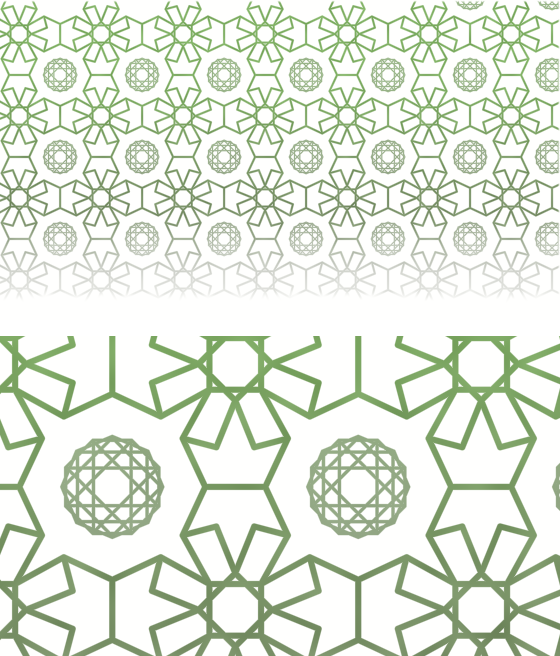
Top: the whole. Bottom: its middle third, enlarged.
Write a Shadertoy shader that draws this pattern.

```glsl
// Green lattice of eight-petal rosettes and star medallions, fading to white at the bottom.

const float TAU = 6.2831853;

float segment(vec2 p, vec2 a, vec2 b) {
    vec2 pa = p - a, ba = b - a;
    return length(pa - ba * clamp(dot(pa, ba) / dot(ba, ba), 0.0, 1.0));
}

vec2 hashGradient(vec2 cell) {
    float h = fract(sin(dot(cell, vec2(127.1, 311.7))) * 43758.5);
    return vec2(cos(TAU * h), sin(TAU * h));
}

float gradientNoise(vec2 p) {
    vec2 i = floor(p), f = p - i, u = f * f * (3.0 - 2.0 * f);
    vec2 e = vec2(1.0, 0.0);
    float low = mix(dot(hashGradient(i), f), dot(hashGradient(i + e), f - e), u.x);
    float high = mix(dot(hashGradient(i + e.yx), f - e.yx), dot(hashGradient(i + 1.0), f - 1.0), u.x);
    return mix(low, high, u.y);
}

// Outline of an eight-pointed polygon joining every skip-th vertex
float starPolygon(vec2 p, float radius, float skip, float turn) {
    float d = 1.0;
    for (int i = 0; i < 8; i++) {
        float a = TAU * (float(i) + turn) / 8.0, b = a + TAU * skip / 8.0;
        d = min(d, segment(p, radius * vec2(cos(a), sin(a)), radius * vec2(cos(b), sin(b))));
    }
    return d;
}

// Petals, central star and bridges, folded into one eighth of a cell
float rosette(vec2 p) {
    p = abs(p);
    if (p.y > p.x) p = p.yx;
    vec2 axisNotch = vec2(0.149, 0.0), diagonalNotch = vec2(0.105);
    vec2 nearTip = vec2(0.339, 0.077), farTip = vec2(0.303, 0.214);
    vec2 bridgeEnd = vec2(0.5, 0.122);
    float d = segment(p, vec2(0.105, 0.0), diagonalNotch);
    d = min(d, segment(p, axisNotch, vec2(0.0745)));
    d = min(d, segment(p, axisNotch, nearTip));
    d = min(d, segment(p, diagonalNotch, farTip));
    d = min(d, segment(p, nearTip, farTip));
    d = min(d, segment(p, farTip, bridgeEnd));
    return min(d, segment(p, bridgeEnd, vec2(0.5, 0.0)));
}

float medallion(vec2 p) {
    float d = starPolygon(p, 0.205, 1.0, 0.0);
    d = min(d, starPolygon(p, 0.205, 1.0, 0.5));
    d = min(d, starPolygon(p, 0.2, 2.0, 0.0));
    return min(d, starPolygon(p, 0.2, 3.0, 0.5));
}

float stroke(float d, float halfWidth, float blur) {
    return 1.0 - smoothstep(halfWidth - blur, halfWidth + blur, d);
}

void mainImage(out vec4 fragColor, in vec2 fragCoord) {
    // Distance from the top left, in canvas heights
    vec2 pos = vec2(fragCoord.x, iResolution.y - fragCoord.y) / iResolution.y;
    float period = 0.2562;
    vec2 p = (pos - vec2(0.0598, 0.1062)) / period;
    float blur = 0.8 / (iResolution.y * period);

    float lines = stroke(rosette(fract(p + 0.5) - 0.5), 0.0125, blur);
    float stars = stroke(medallion(fract(p) - 0.5), 0.007, blur);

    // The clipped top row keeps only its rightmost medallions
    vec2 id = floor(p);
    if (id.y < 0.0 && id.x < 5.0) stars = 0.0;

    // Fresh green turns olive grey downwards, with soft tonal wear
    float wear = gradientNoise(p * 7.0);
    vec3 green = mix(vec3(0.49, 0.68, 0.38), vec3(0.47, 0.56, 0.40), smoothstep(0.2, 0.7, pos.y));
    green = mix(green, vec3(0.58, 0.60, 0.55), smoothstep(0.68, 0.88, pos.y));
    green += 0.08 * wear;
    vec3 starColor = mix(green, vec3(0.52, 0.58, 0.48), 0.4);

    // Fade, ragged lower limit and narrow top and right margins
    float fade = 1.0 - 0.72 * smoothstep(0.64, 0.93, pos.y);
    fade *= 1.0 - smoothstep(0.9, 0.94, pos.y + 0.02 * wear);
    float edge = 1.5 / iResolution.y;
    fade *= smoothstep(0.005 - edge, 0.005 + edge, pos.y);
    float right = iResolution.x / iResolution.y - 0.004;
    fade *= 1.0 - smoothstep(right - edge, right + edge, pos.x);

    vec3 color = vec3(1.0, 1.0, 0.995);
    color = mix(color, starColor, 0.85 * stars * fade);
    color = mix(color, green, lines * fade);
    fragColor = vec4(color, 1.0);
}
```
